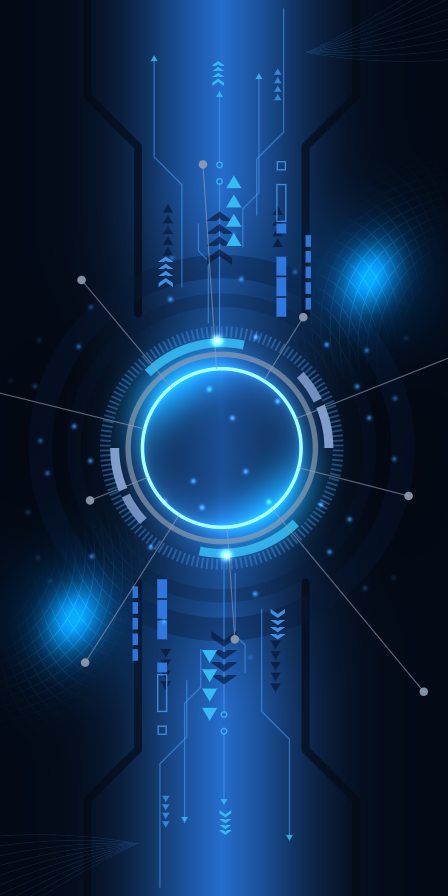
A Shadertoy shader for this background:

```glsl
// Blue technology backdrop: glowing ring, radial spokes, circuit traces and arrows.
// Lengths are in percent of the canvas width, measured from the ring centre.

const vec2 CENTRE = vec2(0.495, 0.5);
const vec3 NIGHT = vec3(0.012, 0.038, 0.085);
const vec3 AZURE = vec3(0.125, 0.37, 0.70);
const vec3 SHADE = vec3(0.025, 0.09, 0.21);
const vec3 CYAN = vec3(0.22, 0.75, 0.97);
const vec3 SKY = vec3(0.27, 0.60, 0.95);
const vec3 LAVENDER = vec3(0.62, 0.74, 0.95);
const vec3 GREY = vec3(0.57, 0.62, 0.69);
const float BAND_WIDTH = 19.0;
const float RING_RADIUS = 17.7;
const vec2 SIDE_GLOW = vec2(33.0, 38.0);
const vec2 FAN_APEX = vec2(18.7, 88.3);
const vec2 GLOW_AXIS = vec2(-0.65, 0.76);
const float TICK_ANGLE = 6.28319 / 150.0;
const float SPARK_CELL = 9.0;

// Spoke ends
const vec2 SPOKES[10] = vec2[10](
  vec2(-31.3, 37.5), vec2(18.2, 29.2), vec2(-29.4, -11.7), vec2(-30.5, -47.9),
  vec2(41.7, -10.7), vec2(45.1, -54.4), vec2(-4.2, 63.3), vec2(2.9, -42.7),
  vec2(-59, 14.6), vec2(60, 23.8));
// Circuit traces: top x, top y, lower x, bend y
const vec4 TRACES[5] = vec4[5](
  vec4(-15.1, 87, -8.9, 65), vec4(-0.5, 79, -0.5, 70), vec4(8.3, 83, 4.7, 57),
  vec4(13.8, 98, 7.8, 70.5), vec4(-5.2, 50, -3, 44));
const float TRACE_ENDS[5] = float[5](36.0, 64.0, 45.0, 52.0, 28.0);

float px; // size of one pixel in percent units
vec3 col;

void paint(vec3 colour, float cover) { col = mix(col, colour, cover); }
float fill(float d) { return clamp(0.5 - d / px, 0.0, 1.0); }
float stroke(float d, float halfWidth) { return fill(abs(d) - halfWidth); }

vec2 hash2(vec2 p) {
  vec3 q = fract(p.xyx * vec3(0.1031, 0.1030, 0.0973));
  q += dot(q, q.yzx + 33.33);
  return fract((q.xx + q.yz) * q.zy);
}

float segment(vec2 p, vec2 a, vec2 b) {
  vec2 v = b - a;
  return length(p - a - v * clamp(dot(p - a, v) / dot(v, v), 0.0, 1.0));
}

// Vertical line, 45 degree jog, vertical line
float trace(vec2 p, vec4 t, float end) {
  vec2 bend = vec2(t.z, t.w - abs(t.z - t.x) - 0.01);
  float d = min(segment(p, t.xy, t.xw), segment(p, t.xw, bend));
  return min(d, segment(p, bend, vec2(t.z, end)));
}

float box(vec2 p, vec2 halfSize) {
  vec2 d = abs(p) - halfSize;
  return max(d.x, d.y);
}

float triangle(vec2 p, float w) {
  return max(-p.y - 0.8 * w, 0.51 * p.y + 0.86 * abs(p.x) - 0.43 * w);
}

float chevron(vec2 p, float w) {
  return max(abs(p.y + 0.7 * abs(p.x)) - 0.28 * w, abs(p.x) - w);
}

// Repeats a cell downwards from its top item
vec2 column(vec2 p, float x, float top, float pitch, float count) {
  p -= vec2(x, top);
  p.y += pitch * clamp(round(-p.y / pitch), 0.0, count - 1.0);
  return p;
}

float arc(float r, float a, float radius, float from, float to) {
  float side = (abs(a - 0.5 * (from + to)) - 0.5 * (to - from)) * r;
  return fill(max(abs(r - radius) - 1.0, side));
}

void mainImage(out vec4 fragColor, in vec2 fragCoord) {
  px = 100.0 / iResolution.x;
  vec2 p = (fragCoord - CENTRE * iResolution.xy) * px;
  vec2 s = p.y < 0.0 ? -p : p; // half-turn symmetry
  float r = length(p), a = atan(s.y, s.x);

  // Vertical light band and its dark frame
  col = mix(NIGHT, AZURE, exp(-p.x * p.x / (BAND_WIDTH * BAND_WIDTH)));
  col += vec3(0.02, 0.06, 0.11) * exp(-abs(p.x) / 3.5);
  paint(NIGHT, 0.65 * fill(trace(abs(p), vec4(30, 105, 18.7, 78.6), 30.0) - 0.9));

  // Shaded outer rings
  col *= 1.0 - 0.28 * smoothstep(62.0, 30.0, r);
  paint(SHADE, 0.35 * stroke(r - 40.5, 2.6) + 0.25 * stroke(r - 33.0, 1.5));

  // Side glows with curved mesh, and corner fans
  vec2 g = s - SIDE_GLOW;
  g = vec2(dot(g, vec2(0.5, 0.866)), dot(g, vec2(0.866, -0.5)));
  vec2 gg = g * g;
  col += vec3(0.02, 0.50, 0.72) * exp(-gg.x / 60.0 - gg.y / 32.0);
  col += vec3(0.0, 0.13, 0.25) * exp(-(gg.x + gg.y) / 190.0);
  float weft = abs(mod(g.y - 0.02 * gg.x, 2.4) - 1.2);
  float warp = abs(mod(g.x + 0.5 * g.y + 0.03 * gg.y, 2.8) - 1.4);
  col += CYAN * 0.17 * fill(min(weft, warp) - 0.1) * exp(-gg.x / 330.0 - gg.y / 60.0);
  vec2 f = s - FAN_APEX;
  float reach = max(f.x, 0.1), slope = f.y / reach - 0.004 * reach;
  float rib = abs(fract(slope * 14.0) - 0.5) * reach / 14.0;
  col += SKY * 0.16 * fill(rib - 0.06) * step(0.0, f.x) * step(abs(slope - 0.12), 0.35);

  // Circuit traces, arrowheads and nodes
  for (int i = 0; i < 5; i++) {
    paint(SKY, 0.6 * fill(trace(s, TRACES[i], TRACE_ENDS[i]) - 0.14));
    if (i < 3) paint(CYAN, 0.8 * fill(triangle(s - TRACES[i].xy, 0.8)));
  }
  paint(CYAN, 0.8 * stroke(length(column(s, -0.5, 63.2, 3.7, 2.0)) - 0.6, 0.16));
  paint(SKY, 0.7 * fill(segment(s, vec2(-0.5, 59), vec2(-0.5, 25)) - 0.13));

  // Columns of chevrons and triangles
  paint(SHADE, 0.65 * fill(chevron(column(s, -0.5, 52.0, 2.8, 4.0), 2.8)));
  paint(SHADE, 0.7 * fill(triangle(column(s, -12.0, 53.5, 2.4, 5.0), 1.2)));
  paint(SHADE, 0.7 * fill(triangle(column(s, 12.5, 53.0, 2.4, 4.0), 1.2)));
  paint(CYAN, 0.9 * fill(chevron(column(s, -0.8, 86.0, 1.3, 4.0), 1.3)));
  paint(SKY, 0.9 * fill(chevron(column(s, -12.5, 42.3, 1.6, 4.0), 1.6)));
  paint(CYAN, 0.95 * fill(triangle(column(s, 2.7, 59.4, 4.3, 4.0), 1.75)));
  paint(SKY, 0.75 * fill(triangle(column(s, 12.5, 84.0, 1.9, 4.0), 0.85)));

  // Segmented bars
  paint(SKY, 0.85 * stroke(box(s - vec2(13.3, 63), vec2(0.9)), 0.15));
  paint(SKY, 0.85 * stroke(box(s - vec2(13.3, 54.7), vec2(1, 4.1)), 0.15));
  float bars = min(box(s - vec2(13.3, 49), vec2(1.1)),
                   box(column(s, 13.3, 40.6, 4.6, 3.0), vec2(1.1, 2.1)));
  bars = min(bars, box(column(s, 19.3, 46.2, 3.5, 5.0), vec2(0.6, 1.3)));
  paint(vec3(0.20, 0.50, 0.92), 0.9 * fill(bars));

  // Ring halo, strongest along one diagonal
  float facing = dot(p / max(r, 0.01), GLOW_AXIS), rim = r - RING_RADIUS;
  facing *= facing;
  col += vec3(0.0, 0.30, 0.38) * facing * facing * exp(-rim * rim / 40.0);
  col += vec3(0.04, 0.12, 0.20) * exp(-rim * rim / 30.0);

  // Ring bands, arcs and ticks
  float tick = abs(fract(a / TICK_ANGLE) - 0.5) * r * TICK_ANGLE;
  paint(SKY, 0.4 * stroke(r - 26.0, 1.2) * fill(tick - 0.22));
  paint(CYAN, 0.85 * arc(r, a, 23.5, 1.36, 2.35));
  paint(LAVENDER, 0.8 * arc(r, a, 23.9, 0.0, 0.4));
  paint(LAVENDER, 0.7 * arc(r, a, 23.9, 0.46, 0.75));
  paint(GREY, 0.65 * stroke(r - 20.9, 0.6));
  paint(vec3(0.62, 0.93, 1.0), 0.95 * stroke(rim, 0.38));
  col += CYAN * 0.35 * exp(-abs(rim) / 0.9);

  // Spokes with round ends
  for (int i = 0; i < 10; i++) {
    vec2 tip = SPOKES[i];
    paint(GREY, 0.6 * fill(segment(p, normalize(tip) * RING_RADIUS, tip) - 0.13));
    paint(GREY, 0.9 * fill(length(p - tip) - 0.95));
  }

  // Scattered sparks and the bright points on the ring
  vec2 cell = floor(p / SPARK_CELL);
  vec2 d = p - (cell + 0.15 + 0.7 * hash2(cell + 57.0)) * SPARK_CELL;
  float glint = exp(-dot(d, d) / 0.3) * step(0.45, hash2(cell + 91.0).x);
  col += SKY * 0.7 * glint * smoothstep(55.0, 30.0, r);
  d = s - vec2(-1, 24);
  col += vec3(0.7, 0.9, 1.0) * exp(-dot(d, d) / 1.2);

  fragColor = vec4(clamp(col, 0.0, 1.0), 1.0);
}
```
